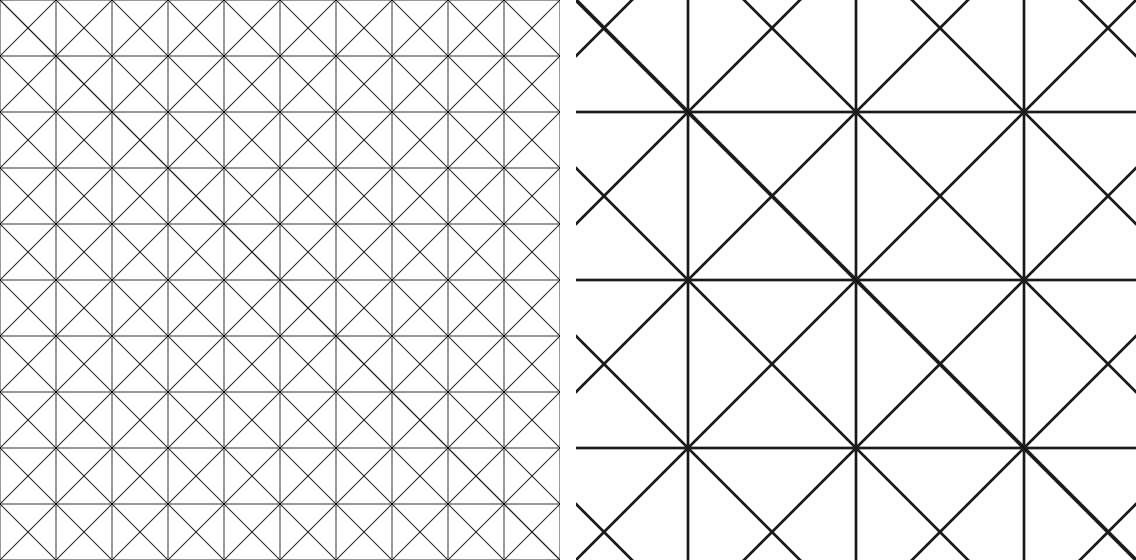
Left: the whole. Right: its middle third, enlarged.
Reproduce this pattern procedurally as a three.js fragment shader.

```glsl
#define CELLS 10.0
#define LINE_WIDTH 0.0016
#define ACCENT_WIDTH 0.0022
#define INK vec3(0.1)
#define PAPER vec3(1.0)

varying vec2 vUv;

// Distance to the nearest whole number
float toNearest(float v) {
  return abs(fract(v + 0.5) - 0.5);
}

// Share of a pixel-wide box covered by a line, exact for hairlines
float coverage(float dist, float width, float pixel) {
  float inner = max(dist - 0.5 * pixel, -0.5 * width);
  float outer = min(dist + 0.5 * pixel, 0.5 * width);
  return clamp((outer - inner) / pixel, 0.0, 1.0);
}

void main() {
  float pixel = fwidth(vUv.x);
  vec2 grid = vUv * CELLS;
  float falling = vUv.x + vUv.y;
  float rising = vUv.x - vUv.y;

  // Square grid
  float vertical = coverage(toNearest(grid.x) / CELLS, LINE_WIDTH, pixel);
  float horizontal = coverage(toNearest(grid.y) / CELLS, LINE_WIDTH, pixel);

  // Both diagonals of every cell
  float diagonalScale = CELLS * sqrt(2.0);
  float down = coverage(toNearest(falling * CELLS) / diagonalScale, LINE_WIDTH, pixel);
  float up = coverage(toNearest(rising * CELLS) / diagonalScale, LINE_WIDTH, pixel);

  // Heavier line from the top left corner to the bottom right
  float accent = coverage(toNearest(falling) / sqrt(2.0), ACCENT_WIDTH, pixel);
  down = max(down, accent);

  float clear = (1.0 - vertical) * (1.0 - horizontal) * (1.0 - down) * (1.0 - up);
  gl_FragColor = vec4(mix(INK, PAPER, clear), 1.0);
}
```
